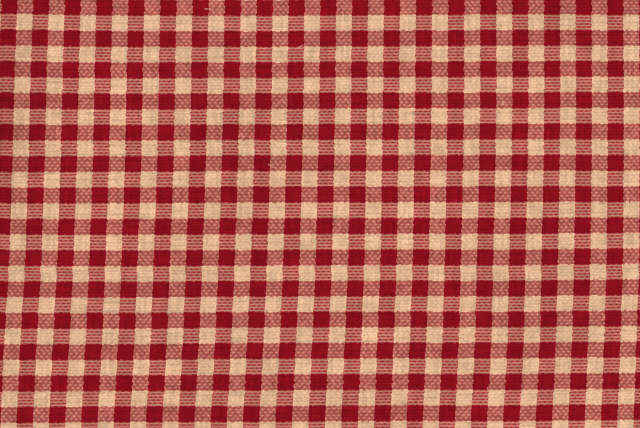
Give the GLSL for this texture, as a WebGL 1 fragment shader.

```glsl
precision highp float;
// Red and cream gingham cloth: a slightly skewed plain weave with uneven threads.

uniform vec2 u_resolution;

#define RED vec3(0.535, 0.062, 0.112)
#define CREAM vec3(0.875, 0.705, 0.565)
#define PERIOD vec2(0.0499, 0.0733)  // check size as a share of the canvas
#define START vec2(0.051, 0.0703)    // first red band from the top left
#define THREADS vec2(12.0, 10.0)     // warp and weft threads per check
#define RAGGED 0.035                 // band edge jitter, in checks
#define STRIPE 0.20                  // contrast of the weft lines
#define HATCH 0.13                   // contrast of the over-under weave
#define WEAR 0.09                    // brightness change between threads
#define FLECKS 0.03                  // share of checks with a loose fibre

const float PI = 3.14159265;

float hash(vec2 p) {
  vec3 q = fract(p.xyx * vec3(0.1031, 0.1030, 0.0973));
  q += dot(q, q.yzx + 33.33);
  return fract((q.x + q.y) * q.z);
}

float valueNoise(vec2 p) {
  vec2 i = floor(p);
  vec2 f = fract(p);
  f = f * f * (3.0 - 2.0 * f);
  return mix(mix(hash(i), hash(i + vec2(1.0, 0.0)), f.x),
             mix(hash(i + vec2(0.0, 1.0)), hash(i + 1.0), f.x), f.y);
}

// Check coordinates, counted right and down, on gently pulled cloth
vec2 clothCoords(vec2 uv) {
  vec2 p = vec2(uv.x, 1.0 - uv.y);
  vec2 start = START + vec2(-0.026 * p.y + 0.004 * sin(PI * p.y),
                            0.002 * sin(PI * p.x));
  vec2 period = PERIOD + vec2(0.0009 * p.y, -0.0005 * p.x);
  vec2 cell = (p - start) / period;
  return cell + 0.05 * (vec2(valueNoise(p * 5.0), valueNoise(p * 5.0 + 40.0)) - 0.5);
}

// One where a thread is dyed red: the first half of every check
float redBand(float c, float blur) {
  float d = abs(fract(c + 0.25) - 0.5);
  return 1.0 - smoothstep(0.25 - blur, 0.25 + blur, d);
}

// Soft pale fibre lying at a random angle in a few checks
float fleck(vec2 cell, vec2 pixel) {
  vec2 id = floor(cell);
  float angle = PI * hash(id + 7.0);
  vec2 center = 0.25 + 0.5 * vec2(hash(id + 13.0), hash(id + 29.0));
  vec2 d = fract(cell) - center;
  d = vec2(d.x * cos(angle) + d.y * sin(angle), d.y * cos(angle) - d.x * sin(angle));
  float dist = length(vec2(max(abs(d.x) - 0.07, 0.0), d.y));
  return step(hash(id + 51.0), FLECKS) * (1.0 - smoothstep(0.015, 0.015 + pixel.x, dist));
}

void main() {
  vec2 uv = gl_FragCoord.xy / u_resolution;
  vec2 cell = clothCoords(uv);
  vec2 pixel = 1.0 / (u_resolution * PERIOD);
  vec2 thread = cell * THREADS;
  vec2 id = floor(thread);

  // Dyed bands with edges that wander from thread to thread
  vec2 jitter = RAGGED * (vec2(hash(vec2(id.y, 3.0)), hash(vec2(id.x, 8.0))) - 0.5);
  float warpRed = redBand(cell.x + jitter.x, 0.75 * pixel.x);
  float weftRed = redBand(cell.y + jitter.y, 0.75 * pixel.y);

  // Which thread lies on top; detail fades when too fine to draw
  vec2 fade = 1.0 - smoothstep(0.45, 0.8, THREADS * pixel * vec2(0.5, 1.0));
  float lines = cos(2.0 * PI * thread.y) * fade.y;
  float hatch = cos(PI * thread.x) * cos(PI * thread.y) * fade.x;
  float grain = hash(id + 90.0) - 0.5;
  float warpOnTop = 0.5 + STRIPE * lines * mix(0.25, 1.0, warpRed)
                  + HATCH * hatch + 0.12 * grain;
  float red = mix(weftRed, warpRed, warpOnTop);
  vec3 color = mix(CREAM, RED, red);

  // Thread thickness, small gaps, uneven dye and broad soft light
  float slub = valueNoise(vec2(cell.x * 1.5, id.y)) + valueNoise(vec2(id.x, cell.y * 1.5)) - 1.0;
  float cloud = valueNoise(uv * vec2(6.0, 4.0) + 17.0) - 0.5;
  float shade = 1.0 + WEAR * slub + 0.06 * grain + 0.04 * cloud;
  shade += 0.03 * lines + 0.03 * hatch;
  shade -= 0.05 * (1.0 - smoothstep(0.0, 0.1, uv.x));
  color *= shade;

  color = mix(color, CREAM, 0.5 * fleck(cell, pixel));
  gl_FragColor = vec4(clamp(color, 0.0, 1.0), 1.0);
}
```
